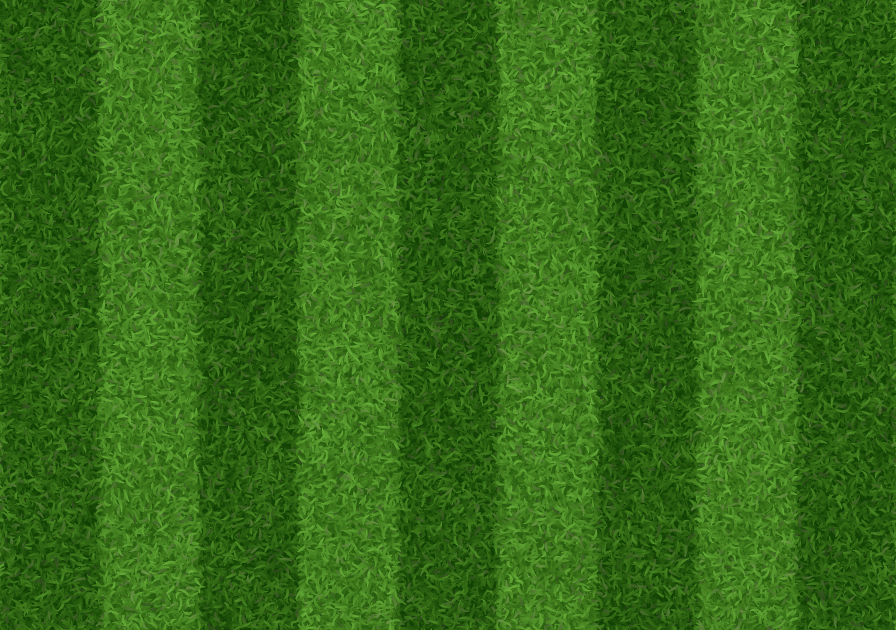
Write a Shadertoy shader that draws this texture.

```glsl
// Mown lawn: nine vertical light and dark stripes made of short scattered grass blades.

const float PI = 3.14159265;
const float STRIPES = 9.0;
const float CELLS_UP = 76.0;    // blade cells over the canvas height
const int LAYERS = 6;

const vec3 SHADOW = vec3(0.07, 0.25, 0.015);
const vec3 GRASS = vec3(0.22, 0.44, 0.09);
const vec3 SUNLIT = vec3(0.40, 0.67, 0.22);
const vec3 DRY = vec3(0.36, 0.46, 0.25);

vec3 hash3(vec2 cell, float seed) {
    vec3 q = fract(vec3(cell, seed) * vec3(0.1031, 0.1030, 0.0973));
    q += dot(q, q.yxz + 33.33);
    return fract((q.xxy + q.yzz) * q.zyx);
}

// Tone shift of the mowing stripe at x, where x runs 0 to 1 across
float stripeTone(float x) {
    float wave = -sin(PI * STRIPES * x);
    return mix(0.36, 0.66, smoothstep(-0.12, 0.12, wave));
}

// Broad uneven growth from layered sines
float mottle(vec2 p) {
    float a = sin(p.x * 17.0 + 2.0 * sin(p.y * 11.0));
    float b = sin(p.y * 23.0 + 2.0 * sin(p.x * 29.0 + 1.0));
    float c = sin(p.x * 61.0 + p.y * 47.0 + 2.0 * sin(p.y * 53.0));
    return (a + b + c) / 3.0;
}

vec3 grassRamp(float tone) {
    vec3 low = mix(SHADOW, GRASS, clamp(tone * 2.0, 0.0, 1.0));
    return mix(low, SUNLIT, clamp(tone * 2.0 - 1.0, 0.0, 1.2));
}

// Curved, tapered blade: x is coverage, y is position from root (0) to tip (1)
vec2 blade(vec2 p, float angle, float halfLen, float bend, float px) {
    vec2 dir = vec2(cos(angle), sin(angle));
    float along = dot(p, dir) / halfLen;
    float side = dot(p, vec2(-dir.y, dir.x)) - bend * (along * along - 0.4);
    float halfWidth = 0.17 * (1.0 - 0.6 * smoothstep(-0.2, 1.0, along));
    float d = max(abs(side) - halfWidth, (abs(along) - 1.0) * halfLen);
    return vec2(clamp(0.5 - d / px, 0.0, 1.0), clamp(along * 0.5 + 0.5, 0.0, 1.0));
}

// Paints one layer of blades, one in each cell, over the colour below
vec3 paintLayer(vec3 below, vec2 p, float aspect, float px, float layer) {
    float depth = layer / float(LAYERS - 1);
    vec2 shift = vec2(0.37, 0.61) * layer;
    vec2 q = p * CELLS_UP + shift;
    vec2 home = floor(q);
    vec3 color = below;
    for (int j = -1; j <= 1; j++) {
        for (int i = -1; i <= 1; i++) {
            vec2 cell = home + vec2(i, j);
            vec3 place = hash3(cell + 11.0, layer * 7.0 + 3.0);
            vec3 look = hash3(cell + 57.0, layer * 5.0 + 19.0);
            vec2 center = cell + place.xy;
            float halfLen = mix(0.4, 0.78, look.x);
            float bend = (look.y - 0.5) * 0.5;
            vec2 b = blade(q - center, place.z * 2.0 * PI, halfLen, bend, px * CELLS_UP);

            // Each blade takes the stripe of its center, so stripe edges are ragged
            vec2 root = (center - shift) / CELLS_UP;
            float tone = stripeTone(root.x / aspect) + 0.05 * mottle(root);
            tone += mix(-0.22, 0.08, depth) + (look.z - 0.5) * 0.46 + (b.y - 0.5) * 0.2;
            float dryness = 0.6 * step(0.93, fract(look.x * 7.3 + look.z * 3.1));
            vec3 tint = mix(grassRamp(tone), DRY * (0.5 + tone * 0.7), dryness);
            color = mix(color, tint, b.x);
        }
    }
    return color;
}

void mainImage(out vec4 fragColor, in vec2 fragCoord) {
    vec2 p = fragCoord / iResolution.y;
    float aspect = iResolution.x / iResolution.y;
    float px = 1.0 / iResolution.y;

    // Dark thatch, then blades from the deepest layer to the top
    vec3 color = grassRamp(stripeTone(p.x / aspect) - 0.34);
    for (int layer = 0; layer < LAYERS; layer++) {
        color = paintLayer(color, p, aspect, px, float(layer));
    }
    fragColor = vec4(color, 1.0);
}
```
